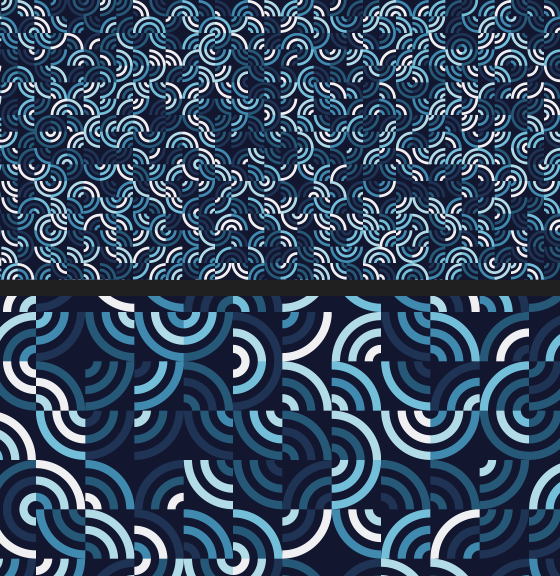
Top: the whole. Bottom: its middle third, enlarged.
Reproduce this pattern procedurally as a WebGL 2 fragment shader.

```glsl
#version 300 es
precision highp float;

#define TILES_DOWN 17.03
#define GRID_SHIFT vec2(0.08, 0.03)
#define RING_COUNT 3
#define RING_FILL 0.5
#define DIM_SHARE 0.14
#define BRIGHT_BIAS 0.88
#define SAMPLES 3

uniform vec2 u_resolution;
out vec4 fragColor;

const vec3 GROUND = vec3(0.07, 0.085, 0.185);
const vec3 INKS[6] = vec3[6](
    vec3(0.12, 0.20, 0.33),   // navy
    vec3(0.15, 0.35, 0.47),   // teal
    vec3(0.25, 0.54, 0.69),   // blue
    vec3(0.45, 0.75, 0.85),   // cyan
    vec3(0.70, 0.86, 0.91),   // pale blue
    vec3(0.94, 0.94, 0.95));  // off-white

// Integer hash of a tile and a channel, in [0, 1)
float hash(ivec2 tile, int channel) {
    uvec3 v = uvec3(ivec3(tile + 64, channel)) * uvec3(1597u, 3571u, 7919u);
    uint h = v.x ^ (v.y << 8) ^ (v.z << 16);
    h = (h ^ (h >> 16)) * 0x7feb352du;
    h = (h ^ (h >> 15)) * 0x846ca68bu;
    h ^= h >> 16;
    return float(h >> 8) / 16777216.0;
}

// Dim tiles use only the two darkest inks
vec3 ringInk(ivec2 tile, int ring) {
    float pick = hash(tile, 3 + ring);
    bool dim = hash(tile, 2) < DIM_SHARE;
    float index = dim ? pick * 2.0 : pow(pick, BRIGHT_BIAS) * 6.0;
    return INKS[min(int(index), 5)];
}

// Concentric quarter rings around one random corner of each tile
vec3 pattern(vec2 p, float blur) {
    ivec2 tile = ivec2(floor(p));
    vec2 corner = step(0.5, vec2(hash(tile, 0), hash(tile, 1)));
    float radius = length(fract(p) - corner);

    float spacing = 1.0 / float(RING_COUNT);
    float halfWidth = 0.5 * RING_FILL * spacing;
    vec3 color = GROUND;
    for (int ring = 0; ring < RING_COUNT; ring++) {
        float middle = 1.0 - float(ring) * spacing - halfWidth;
        float edge = abs(radius - middle) - halfWidth;
        float cover = 1.0 - smoothstep(-blur, blur, edge);
        color = mix(color, ringInk(tile, ring), cover);
    }
    return color;
}

void main() {
    float pixel = TILES_DOWN / u_resolution.y;
    float sampleStep = 1.0 / float(SAMPLES);

    // Subpixel average smooths the tile seams as well as the rings
    vec3 sum = vec3(0.0);
    for (int j = 0; j < SAMPLES; j++) {
        for (int i = 0; i < SAMPLES; i++) {
            vec2 jitter = (vec2(i, j) + 0.5) * sampleStep - 0.5;
            vec2 p = (gl_FragCoord.xy + jitter) * pixel - GRID_SHIFT;
            sum += pattern(p, 0.5 * pixel * sampleStep);
        }
    }
    fragColor = vec4(sum * sampleStep * sampleStep, 1.0);
}
```
